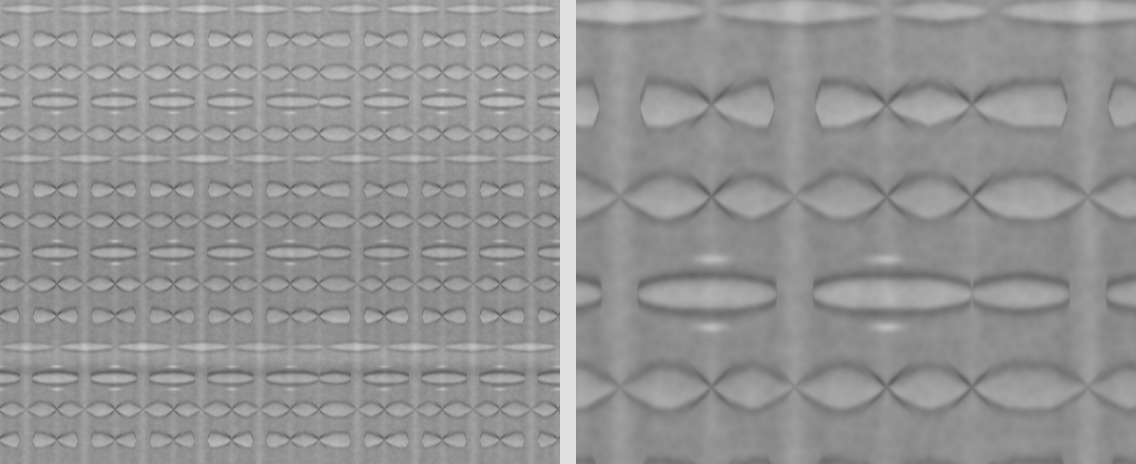
Left, the full canvas; right, a detail of the centre.
Write a Shadertoy shader that draws this pattern.

```glsl
// Embossed grey sheet: rows of pinched petals and long lenses on a ribbed grid, with one vertical seam.

// The canvas is measured as 768 x 636 units, y pointing down.
const vec2 SHEET = vec2(768.0, 636.0);
const float SEAM = 437.0;

// Row kinds: 0 blunt petals, 1 pointed petals, 2 capsules, 3 thin lenses
const int KIND[15] = int[15](3, 0, 1, 2, 1, 3, 0, 1, 2, 1, 0, 3, 2, 1, 0);
const float ROW_Y[15] = float[15](12., 54., 99., 139., 183., 217., 260., 302.,
                                  346., 389., 433., 475., 518., 561., 603.);

vec2 hash2(vec2 p) {
    vec3 q = fract(p.xyx * vec3(0.1031, 0.103, 0.0973));
    q += dot(q, q.yzx + 33.33);
    return fract((q.xx + q.yz) * q.zy);
}

float bump(float d, float width) {
    return exp(-d * d / (width * width));
}

// Distance to the nearest scattered point
float cellular(vec2 p) {
    vec2 cell = floor(p);
    float nearest = 2.0;
    for (int j = -1; j <= 1; j++)
        for (int i = -1; i <= 1; i++) {
            vec2 c = cell + vec2(i, j);
            nearest = min(nearest, length(c + hash2(c) - p));
        }
    return nearest;
}

// Half height of the raised shape, from distances to bar, cross and seam
float halfHeight(int kind, float bar, float cross_, float seam) {
    float pinch = min(cross_, seam);
    if (kind == 0) return (2.0 + 7.5 * min(pinch / 20.0, 1.0)) * smoothstep(8.0, 13.0, bar);
    if (kind == 1) return 9.5 * smoothstep(-6.0, 20.0, pinch) * smoothstep(-3.0, 20.0, bar);
    if (kind == 2) return 7.0 * pow(clamp(min(bar - 8.0, seam) / 20.0, 0.0, 1.0), 0.35);
    return 5.5 * pow(clamp((cross_ - 1.0) / 38.0, 0.0, 1.0), 0.5);
}

float embossRow(int kind, float y, float bar, float cross_, float seam, float vary, float px) {
    const vec4 LIGHT = vec4(0.09, 0.08, 0.12, 0.13);
    const vec4 UPPER = vec4(0.10, 0.08, 0.14, 0.05);
    const vec4 LOWER = vec4(0.04, 0.06, 0.10, 0.07);
    float h = halfHeight(kind, bar, cross_, seam);
    float present = smoothstep(0.3, 3.0, h);
    float soft = 1.5 + px;

    // Lit body between two shaded edges
    float body = 1.0 - smoothstep(h - soft, h + soft, abs(y));
    float slope = clamp(y / (h + 1.0), -1.0, 1.0) * (kind < 2 ? 0.7 : 0.1);
    float tone = LIGHT[kind] * body * (0.9 + slope) * vary;
    tone -= UPPER[kind] * bump(y + h + 0.5, 3.2);
    tone -= LOWER[kind] * bump(y - h - 1.5, 3.0);
    tone *= present;

    // Creased X where petals meet
    if (kind < 2) {
        float node = min(cross_, seam);
        tone -= 0.13 * bump(node - abs(y), 1.4 + 0.4 * px) * bump(node, 8.0) * vary;
        if (kind == 1) tone -= 0.07 * bump(bar - abs(y), 1.6) * bump(bar, 5.0);
    }
    // Small glints above and below each capsule
    if (kind == 2) {
        float glint = bump(cross_, 8.0) * vary;
        tone += 0.14 * glint * bump(abs(y) - 15.5, 2.2);
        tone -= 0.04 * glint * bump(abs(y) - 11.0, 2.5);
    }
    return tone;
}

void mainImage(out vec4 fragColor, in vec2 fragCoord) {
    vec2 uv = fragCoord / iResolution.xy;
    vec2 p = vec2(uv.x, 1.0 - uv.y) * SHEET;
    float px = SHEET.y / iResolution.y;

    // The grid restarts with another phase right of the seam
    bool right = p.x > SEAM;
    vec2 first = right ? vec2(490.0, 527.0) : vec2(36.0, 78.0);
    float pitch = right ? 79.5 : 80.0;
    vec2 index = floor((p.x - first) / pitch + 0.5);
    index = right ? max(index, 0.0) : min(index, 4.0);
    vec2 node = abs(p.x - first - pitch * index);   // x: bar, y: cross
    float seam = abs(p.x - SEAM);

    // Broad horizontal shading
    float tone = mix(0.625, 0.56, smoothstep(90.0, 330.0, p.y));
    tone += 0.025 * smoothstep(350.0, 600.0, p.y);
    tone += 0.05 * bump(p.y - 488.0, 13.0) - 0.05 * bump(p.y - 509.0, 9.0);

    // Vertical ribs
    tone += 0.045 * bump(node.x, 5.0) - 0.02 * bump(node.x - 11.0, 5.0);
    tone += 0.025 * bump(node.y, 4.0) - 0.012 * bump(node.y - 10.0, 5.0);
    tone += 0.025 * bump(seam, 4.0);

    for (int i = 0; i < 15; i++) {
        float y = p.y - ROW_Y[i];
        if (abs(y) > 28.0) continue;
        int kind = KIND[i];
        float column = (kind == 3 ? index.x : index.y) + (right ? 20.0 : 0.0);
        float vary = 0.82 + 0.36 * hash2(vec2(column + 3.0, float(i) * 7.0)).x;
        // Thin lenses break just right of the seam
        float crossing = kind == 3 ? min(node.y, abs(p.x - 447.0)) : node.y;
        tone += embossRow(kind, y, node.x, crossing, seam, vary, px);
    }

    // Mottled grain
    tone += 0.035 * (cellular(p / 6.0) - 0.5) + 0.03 * (cellular(p / vec2(17.0, 11.0) + 40.0) - 0.5);
    fragColor = vec4(vec3(clamp(tone, 0.0, 1.0)), 1.0);
}
```
